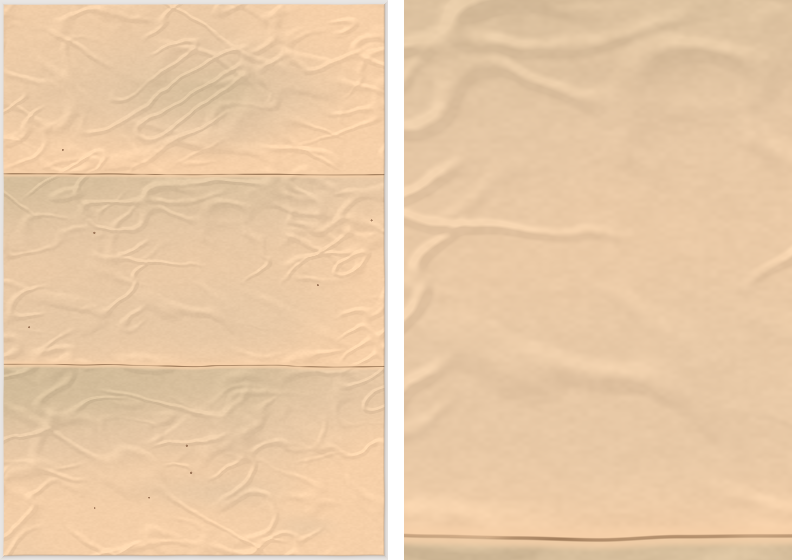
Left: the whole. Right: its middle third, enlarged.
A Shadertoy shader for this texture:

```glsl
const vec3 WARM = vec3(0.965, 0.815, 0.660);
const vec3 TAN = vec3(0.900, 0.780, 0.645);
const vec3 SHADE = vec3(0.825, 0.735, 0.600);
const vec3 BACKING = vec3(0.915, 0.905, 0.895);
const vec3 EDGE_SHADOW = vec3(0.74, 0.71, 0.69);
const vec3 FOLD_INK = vec3(0.60, 0.46, 0.33);
const vec3 SPECK_INK = vec3(0.52, 0.36, 0.25);
const float FOLD_HIGH = 0.689;
const float FOLD_LOW = 0.348;
const float MARGIN = 0.008;
const float WRINKLE_LIGHT = 0.085;
const float GRAIN_LIGHT = 0.016;
const int SPECKS = 9;

float hash(vec2 p) {
    vec3 q = fract(vec3(p.xyx) * 0.1031);
    q += dot(q, q.yzx + 33.33);
    return fract((q.x + q.y) * q.z);
}

float noise(vec2 p) {
    vec2 i = floor(p), f = fract(p);
    f = f * f * (3.0 - 2.0 * f);
    return mix(mix(hash(i), hash(i + vec2(1, 0)), f.x),
               mix(hash(i + vec2(0, 1)), hash(i + vec2(1, 1)), f.x), f.y);
}

float fbm(vec2 p) {
    float sum = 0.0, amp = 0.5;
    for (int i = 0; i < 4; i++) {
        sum += amp * noise(p);
        p = mat2(0.8, 0.6, -0.6, 0.8) * p * 2.03 + 7.3;
        amp *= 0.5;
    }
    return sum;
}

vec2 turn(vec2 p, float a) {
    return vec2(cos(a) * p.x + sin(a) * p.y, cos(a) * p.y - sin(a) * p.x);
}

// Raised creases along several slanted directions, present in patches
float wrinkles(vec2 p) {
    float height = 0.0;
    vec2 warp = 0.03 * vec2(fbm(p * 11.0), fbm(p * 11.0 + 40.0));
    for (int i = 0; i < 4; i++) {
        float k = float(i);
        vec2 q = turn(p + warp, -0.55 + 0.37 * k) * vec2(8.0, 20.0) * (1.0 + 0.22 * k) + 31.0 * k;
        float ridge = 1.0 - smoothstep(0.0, 0.13, abs(noise(q) - 0.5));
        float patchy = smoothstep(0.42, 0.72, noise(p * 9.0 + 17.0 * k));
        height += ridge * patchy;
    }
    return height;
}

float blob(vec2 p, vec2 center, vec2 radius) {
    vec2 d = (p - center) / radius;
    return exp(-dot(d, d));
}

// Broad tone of the three panels: 0 is shaded, 1 is warm
float panelTone(vec2 uv, float high, float low) {
    float tone;
    if (uv.y > high) {
        tone = 0.70 + 0.38 * exp(-(uv.y - high) / 0.05);
        tone -= 0.52 * blob(uv, vec2(0.52, 0.83), vec2(0.34, 0.085));
    } else if (uv.y > low) {
        float t = (high - uv.y) / (high - low);
        tone = 0.20 + 0.38 * smoothstep(0.0, 0.55, t) + 0.30 * exp(-(uv.y - low) / 0.02);
        tone -= 0.13 * blob(uv, vec2(0.5, 0.44), vec2(0.5, 0.06));
    } else {
        float t = (low - uv.y) / low;
        tone = 0.14 + 0.68 * smoothstep(0.05, 0.75, t);
        tone -= 0.30 * blob(uv, vec2(0.55, 0.12), vec2(0.20, 0.03));
        tone -= 0.35 * blob(uv, vec2(0.83, 0.06), vec2(0.12, 0.025));
    }
    tone += 0.34 * smoothstep(0.55, 1.0, uv.x) - 0.06 * smoothstep(0.3, 0.0, uv.x);
    return tone + 0.28 * (fbm(uv * vec2(4.0, 6.0) + 3.0) - 0.47);
}

void mainImage(out vec4 fragColor, in vec2 fragCoord) {
    vec2 p = fragCoord / iResolution.y;
    vec2 uv = fragCoord / iResolution.xy;
    float aspect = iResolution.x / iResolution.y;
    float soft = max(0.0012, 0.8 / iResolution.y);

    // Paper tone
    float wobble = 0.004 * (noise(vec2(uv.x * 14.0, 2.0)) - 0.5) - 0.003 * uv.x;
    float high = FOLD_HIGH + 0.4 * wobble, low = FOLD_LOW + wobble;
    float tone = clamp(panelTone(uv, high, low), 0.0, 1.0);
    vec3 col = mix(SHADE, TAN, smoothstep(0.0, 0.5, tone));
    col = mix(col, WARM, smoothstep(0.4, 0.95, tone));

    // Light from the upper left on creases and fine fibres
    vec2 toLight = vec2(-0.0012, 0.0022);
    float relief = wrinkles(p - toLight) - wrinkles(p + toLight);
    col += WRINKLE_LIGHT * clamp(relief, -0.45, 0.6) * vec3(1.0, 0.95, 0.85);
    float grain = noise(p * vec2(130.0, 240.0)) + noise(p * vec2(260.0, 400.0) + 9.0) - 1.0;
    col += GRAIN_LIGHT * grain;

    // Folds: a pale worn lip above and below a broken dark line
    for (int i = 0; i < 2; i++) {
        float d = uv.y - (i == 0 ? high : low);
        float wear = 0.35 + 0.55 * noise(vec2(uv.x * 30.0, float(i) * 5.0));
        col = mix(col, WARM, 0.75 * (1.0 - smoothstep(0.002, 0.008, abs(d))));
        col = mix(col, FOLD_INK, wear * (1.0 - smoothstep(0.0004, 0.0004 + soft, abs(d))));
    }

    // Sparse brown specks
    for (int i = 0; i < SPECKS; i++) {
        float k = float(i);
        vec2 at = vec2(hash(vec2(k, 3.7)) * aspect, hash(vec2(k, 8.1)));
        float size = 0.0006 + 0.0010 * hash(vec2(k, 5.3));
        col = mix(col, SPECK_INK, 0.75 * (1.0 - smoothstep(size, size + soft, length(p - at))));
    }

    // Sheet outline with a thin shadow on the right and bottom
    vec2 halfSize = vec2(0.5 * aspect, 0.5) - MARGIN * vec2(0.8, 1.0);
    vec2 fromCenter = p - vec2(0.5 * aspect, 0.5);
    vec2 outside = abs(fromCenter) - halfSize;
    float edge = max(outside.x, outside.y) + 0.0012 * (noise(p * 18.0) - 0.5);
    float side = max(step(0.0, fromCenter.x) * step(outside.y, outside.x),
                     step(fromCenter.y, 0.0) * step(outside.x, outside.y));
    vec3 backing = mix(BACKING, EDGE_SHADOW, mix(0.25, 0.95, side) * exp(-max(edge, 0.0) / 0.0028));
    col *= 1.0 - 0.12 * side * smoothstep(-0.003, 0.0, edge);
    col = mix(col, backing, smoothstep(-soft, soft, edge));
    fragColor = vec4(clamp(col, 0.0, 1.0), 1.0);
}
```
